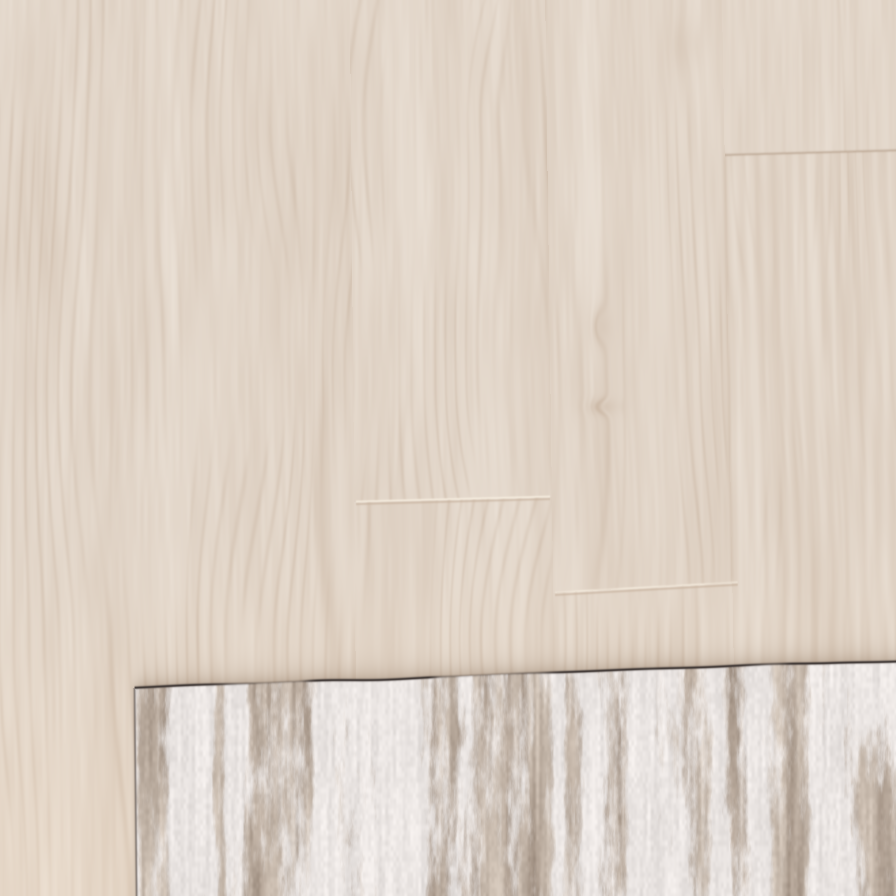
Give the GLSL for this texture, as a three.js fragment shader.

```glsl
// Pale wooden floor planks with a weathered, streaked mat in the lower right.
// Stretched noise and its contour lines make the grain; slanted distances make
// the joints; soft vertical bands, broken up by noise, make the worn mat paint.
#define WOOD_DARK vec3(0.770, 0.685, 0.605)
#define WOOD_PALE vec3(0.912, 0.872, 0.828)
#define MAT_PALE vec3(0.918, 0.898, 0.888)
#define MAT_BROWN vec3(0.630, 0.565, 0.510)
#define EDGE_DARK vec3(0.24, 0.21, 0.20)
#define MAT_LEFT 0.152
#define MAT_TOP 0.232
#define MAT_SLOPE 0.0365
#define GRAIN_CONTRAST 0.55
#define SOFT 0.0012

varying vec2 vUv;

float hash(vec2 p) {
  vec3 q = fract(vec3(p.xyx) * 0.1031);
  q += dot(q, q.yzx + 33.33);
  return fract((q.x + q.y) * q.z);
}

float noise(vec2 p) {
  vec2 i = floor(p), f = fract(p);
  f = f * f * (3.0 - 2.0 * f);
  return mix(mix(hash(i), hash(i + vec2(1.0, 0.0)), f.x),
             mix(hash(i + vec2(0.0, 1.0)), hash(i + vec2(1.0, 1.0)), f.x), f.y);
}

float fbm(vec2 p) {
  float sum = 0.0, amp = 0.533;
  for (int i = 0; i < 4; i++) {
    sum += amp * noise(p);
    p = p * 2.03 + 17.3;
    amp *= 0.5;
  }
  return sum;
}

float bump(float d, float width) {
  d /= width;
  return exp(-d * d);
}

float span(float x, float a, float b, float soft) {
  return smoothstep(a - soft, a + soft, x) * (1.0 - smoothstep(b - soft, b + soft, x));
}

float blob(vec2 p, vec2 center, vec2 size) {
  p = (p - center) / size;
  return exp(-dot(p, p));
}

// Bright lip with a thin shadow under it; h is the height above the joint.
vec3 addJoint(vec3 col, float h, float inside, float light) {
  col = mix(col, WOOD_DARK, 0.5 * inside * bump(h + 0.0026, 0.0016));
  return mix(col, vec3(0.96, 0.925, 0.87), light * inside * bump(h - 0.0003, 0.0014));
}

vec3 woodFloor(vec2 p) {
  float u = p.x + 0.022 * p.x * (p.y - 0.59);
  float hA = p.y - 0.440 - 0.026 * (p.x - 0.397);
  float hB = p.y - 0.3385 - 0.056 * (p.x - 0.618);
  float hC = p.y - 0.827 - 0.027 * (p.x - 0.807);
  float inA = span(u, 0.396, 0.612, SOFT);
  float inB = span(u, 0.616, 0.819, SOFT);
  float inC = step(0.813, u);

  // Each plank gets its own grain.
  float seed = 3.0;
  if (u > 0.813) seed = 31.0 + 9.0 * step(0.0, hC);
  else if (u > 0.614) seed = 57.0 + 9.0 * step(0.0, hB);
  else if (u > 0.394) seed = 83.0 + 9.0 * step(0.0, hA);

  float knots = blob(p, vec2(0.670, 0.635), vec2(0.011, 0.020))
              + blob(p, vec2(0.672, 0.546), vec2(0.017, 0.009))
              + 0.6 * blob(p, vec2(0.765, 0.95), vec2(0.018, 0.028));
  float bend = 0.010 * (noise(vec2(u * 9.0 + seed, p.y * 5.0)) - 0.5);
  vec2 g = vec2(u + bend + 0.008 * knots, p.y);
  float broad = fbm(vec2(g.x * 24.0 + seed, g.y * 2.6 + seed));
  float lines = noise(vec2(g.x * 100.0 + seed, g.y * 4.0));
  float fine = noise(vec2(g.x * 260.0, g.y * 14.0 + seed));
  float tone = 0.78 + GRAIN_CONTRAST * (0.50 * (broad - 0.5) + 0.20 * (lines - 0.5) + 0.28 * (fine - 0.5));

  // Thin contour veins, long and arched, that fade in and out.
  float field = g.x * 62.0 + 3.5 * noise(vec2(u * 13.0 + seed, p.y * 3.5));
  float vein = bump(fract(field) - 0.5, 0.15);
  float fade = smoothstep(0.35, 0.8, noise(vec2(u * 22.0 + seed, p.y * 5.0)));
  tone -= 0.22 * vein * fade * (1.0 - 0.5 * inC) - 0.02;
  tone += 0.08 * (bump(u - 0.19, 0.014) + bump(u - 0.455, 0.014) + bump(u - 0.56, 0.016));
  tone += 0.14 * bump(u - 0.663, 0.013) * smoothstep(0.5, 0.65, p.y);
  float ripple = cos(6.2832 * (g.x * 56.0 + 0.6 * noise(p * vec2(9.0, 5.0))));
  tone -= 0.08 * inC * step(hC, 0.0) * (ripple + 0.2);
  tone -= 0.24 * bump(u - 0.363 + 0.008 * cos(p.y * 14.0), 0.008) * span(p.y, 0.24, 0.56, 0.10);
  tone -= 0.26 * knots + 0.07 * (bump(u - 0.39, 0.003) + bump(u - 0.614, 0.003));
  tone -= 0.20 * bump(u - 0.813, 0.002) * span(p.y, 0.35, 0.828, 0.01);

  vec3 col = mix(WOOD_DARK, WOOD_PALE, clamp(tone, 0.0, 1.12));
  col += vec3(0.014, 0.006, -0.004) * smoothstep(0.45, 0.0, p.y);
  col = addJoint(col, hA, inA, 0.75);
  col = addJoint(col, hB, inB, 0.3 + 0.4 * noise(vec2(p.x * 40.0, 1.0)));
  return mix(col, WOOD_DARK * 0.95, 0.6 * inC * bump(hC, 0.0017));
}

vec3 streakedMat(vec2 p) {
  float x = p.x + 0.010 * (fbm(p * vec2(30.0, 9.0)) - 0.5);
  float paint = span(x, 0.153, 0.190, 0.008) + span(x, 0.240, 0.252, 0.005)
              + span(x, 0.278, 0.348, 0.012) + 0.8 * span(x, 0.475, 0.512, 0.012)
              + 1.1 * span(x, 0.525, 0.615, 0.012) + 0.8 * span(x, 0.626, 0.650, 0.006)
              + 0.85 * span(x, 0.672, 0.705, 0.010) + 0.9 * span(x, 0.765, 0.793, 0.008)
              + 0.9 * span(x, 0.812, 0.834, 0.007) + span(x, 0.862, 0.905, 0.010)
              + span(x, 0.958, 1.02, 0.01) * smoothstep(0.22, 0.08, p.y);
  float wear = fbm(vec2(p.x * 75.0, p.y * 7.0)) + 0.5 * fbm(p * vec2(160.0, 45.0)) - 0.75;
  float cover = smoothstep(0.25, 0.72, 0.46 * paint + 0.8 * wear + 0.16);
  float fibre = noise(vec2(p.x * 250.0, p.y * 12.0));
  float speck = noise(p * vec2(320.0, 170.0));
  float shade = noise(vec2(p.x * 120.0, p.y * 4.0));
  vec3 brown = mix(MAT_BROWN, vec3(0.83, 0.78, 0.73), 0.75 * shade + 0.3 * fibre);
  return mix(MAT_PALE, brown, cover) + 0.07 * (fibre - 0.5) + 0.05 * (speck - 0.5);
}

void main() {
  vec2 p = vUv;
  float top = p.y - MAT_TOP - MAT_SLOPE * (p.x - 0.15) - 0.003 * (noise(vec2(p.x * 14.0, 4.0)) - 0.5);
  float side = p.x - MAT_LEFT + 0.010 * (p.y - 0.05);
  float onMat = smoothstep(-SOFT, SOFT, side);
  vec3 col = woodFloor(p);
  col *= 1.0 - vec3(0.16, 0.19, 0.22) * smoothstep(-0.008, 0.008, side) * exp(-max(top, 0.0) / 0.011);
  col = mix(col, streakedMat(p), onMat * (1.0 - smoothstep(-SOFT, SOFT, top)));
  float ink = 0.25 + 0.7 * smoothstep(0.3, 0.7, noise(vec2(p.x * 22.0, 2.0)));
  float line = max(bump(top, 0.0016) * onMat * ink, 0.5 * bump(side, 0.0014) * step(top, 0.0));
  gl_FragColor = vec4(mix(col, EDGE_DARK, line), 1.0);
}
```
